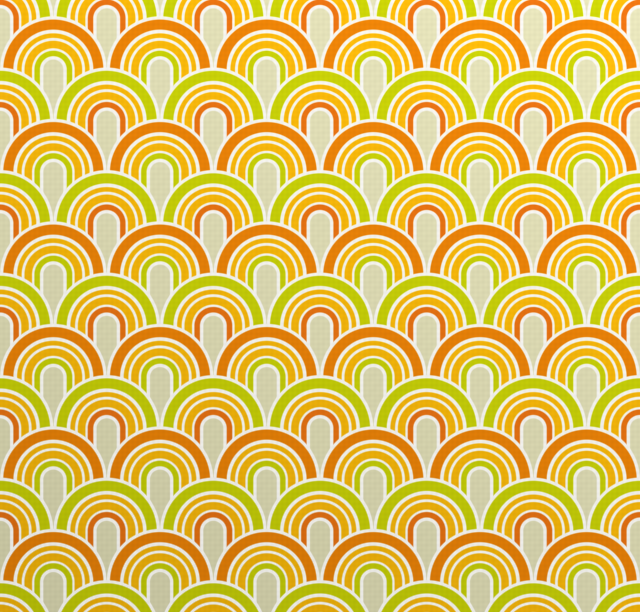
Write a Shadertoy shader that draws this pattern.

```glsl
#define COLUMNS 6.0
#define ROW_STEP 0.4805
#define FIRST_ROW 0.172
#define SOFTNESS 0.009
#define WEAVE 0.008
#define WHITE vec3(0.94, 0.935, 0.915)
#define BEIGE vec3(0.84, 0.83, 0.68)
#define YELLOW vec3(0.93, 0.69, 0.04)
#define ORANGE vec3(0.88, 0.49, 0.03)
#define RUST vec3(0.87, 0.43, 0.07)
#define GREEN vec3(0.75, 0.78, 0.03)

// Coverage of the inside of an arch of the given radius
float inside(float dist, float radius, float blur) {
    return 1.0 - smoothstep(radius - blur, radius + blur, dist);
}

float band(float dist, float inner, float outer, float blur) {
    return inside(dist, outer, blur) - inside(dist, inner, blur);
}

// Distance from an arch axis: round above its centre, straight legs below
float archDistance(vec2 p, float row) {
    float shift = 0.5 * mod(row, 2.0);
    float x = fract(p.x - shift + 0.5) - 0.5;
    float y = min(p.y - FIRST_ROW - row * ROW_STEP, 0.0);
    return length(vec2(x, y));
}

// Concentric bands; odd rows swap the outer and inner accents
vec3 archColor(float dist, float row, float blur) {
    bool odd = mod(row, 2.0) > 0.5;
    vec3 color = WHITE;
    color = mix(color, odd ? ORANGE : GREEN, band(dist, 0.375, 0.469, blur));
    color = mix(color, YELLOW, band(dist, 0.297, 0.340, blur));
    color = mix(color, YELLOW, band(dist, 0.200, 0.270, blur));
    color = mix(color, odd ? GREEN : RUST, band(dist, 0.126, 0.177, blur));
    return mix(color, BEIGE, inside(dist, 0.094, blur));
}

void mainImage(out vec4 fragColor, in vec2 fragCoord) {
    vec2 uv = fragCoord / iResolution.xy;
    float pixel = COLUMNS / iResolution.x;
    float blur = max(SOFTNESS, 0.7 * pixel);

    // Tile units, measured down from the top edge
    vec2 p = vec2(fragCoord.x, iResolution.y - fragCoord.y) * pixel;
    float backRow = floor((p.y - FIRST_ROW) / ROW_STEP);

    // Lower rows overlap the ones behind them
    vec3 color = archColor(archDistance(p, backRow), backRow, blur);
    for (int i = 1; i <= 2; i++) {
        float row = backRow + float(i);
        float dist = archDistance(p, row);
        color = mix(color, archColor(dist, row, blur), inside(dist, 0.5, blur));
    }

    // Soft light from the upper right, weaker on the white lines
    float light = 0.14 * (uv.y - 0.5) + 0.06 * (uv.x - 0.5);
    float whiteness = smoothstep(0.7, 0.9, color.b);
    color *= 1.0 + light * mix(1.0, 0.5, whiteness);

    // Faint cloth weave
    vec2 thread = p * 130.0;
    color *= 1.0 + WEAVE * (sin(thread.x) + sin(thread.y) + 0.5 * sin(0.37 * (thread.x + thread.y)));

    fragColor = vec4(clamp(color, 0.0, 1.0), 1.0);
}
```
